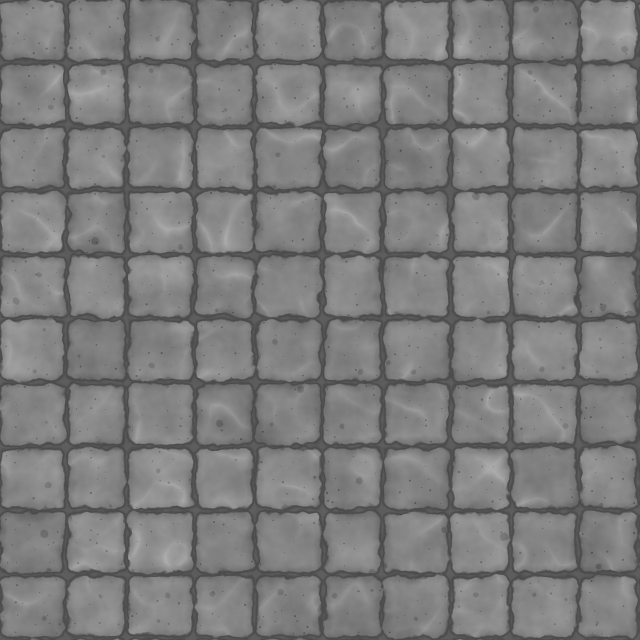
A Shadertoy shader for this texture:

```glsl
// Worn grey stone paving: a grid of square setts in alternating wide and narrow
// columns, drawn as rounded boxes with noise-roughened edges and dark joints.
// Each stone gets its own tone, clouds and pale creases; all noise wraps.

#define ROWS 10.0            // stones down
#define COLUMN_PAIRS 5.0     // wide + narrow column pairs across
#define WIDE_SHARE 0.53      // part of a pair taken by the wide column
#define GRID_SHIFT vec2(0.010, -0.026)
#define JOINT_HALF 0.0037    // half width of a joint
#define CORNER_RADIUS 0.010
#define WANDER 0.0060        // how far the joints stray
#define ROUGHNESS 0.0060     // how ragged the stone edges are
#define STONE_GREY 0.525
#define TONE_SPREAD 0.065    // variation from stone to stone
#define JOINT_DARK 0.285
#define JOINT_LIGHT 0.365

vec2 hash2(vec2 p) {
    return fract(sin(vec2(dot(p, vec2(127.1, 311.7)), dot(p, vec2(269.5, 183.3)))) * 43758.55);
}

// Gradient noise that repeats after a whole number of lattice cells
float gradient(vec2 corner, vec2 offset, float period) {
    return dot(hash2(mod(corner, period)) * 2.0 - 1.0, offset);
}

float noise(vec2 p, float period) {
    vec2 i = floor(p), f = p - i;
    vec2 u = f * f * f * (f * (f * 6.0 - 15.0) + 10.0);
    vec2 e = vec2(1.0, 0.0);
    float low = mix(gradient(i, f, period), gradient(i + e, f - e, period), u.x);
    float high = mix(gradient(i + e.yx, f - e.yx, period), gradient(i + 1.0, f - 1.0, period), u.x);
    return mix(low, high, u.y);
}

float fbm(vec2 p, float period) {
    float sum = 0.0, amplitude = 1.0;
    for (int octave = 0; octave < 3; octave++) {
        sum += amplitude * noise(p, period);
        p = p * 2.0 + 17.0;
        period *= 2.0;
        amplitude *= 0.5;
    }
    return sum;
}

// Scattered soft pits, at most one per lattice cell; radii in canvas units
float pits(vec2 uv, float count, float chance, float minRadius, float maxRadius, float blur) {
    vec2 p = uv * count, id = mod(floor(p), count);
    vec2 traits = hash2(id + 41.0);
    float radius = mix(minRadius, maxRadius, traits.y * traits.y);
    float margin = (maxRadius + blur) * count;
    vec2 center = mix(vec2(margin), vec2(1.0 - margin), hash2(id + 83.0));
    float dist = length(fract(p) - center) / count;
    dist += 0.002 * noise(uv * 160.0, 160.0) * step(0.002, maxRadius);
    return step(traits.x, chance) * (1.0 - smoothstep(radius - blur, radius + blur, dist));
}

float roundedBox(vec2 p, vec2 halfSize, float radius) {
    vec2 q = abs(p) - halfSize + radius;
    return length(max(q, 0.0)) + min(max(q.x, q.y), 0.0) - radius;
}

void mainImage(out vec4 fragColor, in vec2 fragCoord) {
    vec2 uv = fragCoord / iResolution.xy;
    float pixel = 1.0 / min(iResolution.x, iResolution.y);

    // Let the joints stray from straight lines
    vec2 wander = vec2(noise(uv * 26.0, 26.0), noise(uv * 26.0 + 9.5, 26.0));
    wander += 0.5 * vec2(noise(uv * 60.0, 60.0), noise(uv * 60.0 + 23.5, 60.0));
    vec2 pos = uv + WANDER * wander;

    // Find the stone and the place within it
    vec2 grid = pos * vec2(COLUMN_PAIRS, ROWS) + GRID_SHIFT;
    vec2 pair = floor(grid), f = grid - pair;
    float narrow = step(WIDE_SHARE, f.x);
    vec2 id = mod(vec2(pair.x * 2.0 + narrow, pair.y), vec2(COLUMN_PAIRS * 2.0, ROWS));
    float width = mix(WIDE_SHARE, 1.0 - WIDE_SHARE, narrow);
    float middle = mix(0.5 * WIDE_SHARE, 0.5 + 0.5 * WIDE_SHARE, narrow);
    vec2 local = (f - vec2(middle, 0.5)) / vec2(COLUMN_PAIRS, ROWS);
    vec2 halfSize = 0.5 * vec2(width / COLUMN_PAIRS, 1.0 / ROWS) - JOINT_HALF;

    // Ragged outline of the stone
    float box = roundedBox(local, halfSize, CORNER_RADIUS);
    float d = box + ROUGHNESS * fbm(uv * 46.0 + 5.0, 46.0);

    // Stone surface: own tone, clouds and pale creases
    vec2 seed = floor(hash2(id + 7.0) * 64.0);
    float cloud = fbm(uv * 18.0 + seed, 18.0);
    float creaseLine = noise(uv * 14.0 + seed.yx + 0.12 * cloud, 14.0);
    float creaseMask = smoothstep(-0.25, 0.4, noise(uv * 12.0 + seed + 31.0, 12.0));
    float stone = STONE_GREY + TONE_SPREAD * (hash2(id + 19.0).x - 0.5);
    stone += 0.085 * cloud + 0.13 * creaseMask * (exp(-9.0 * abs(creaseLine)) - 0.15);
    stone += 0.018 * fbm(uv * 90.0, 90.0);

    // Wear: specks, larger stains, shaded rim and chipped edge
    stone -= 0.13 * pits(uv, 62.0, 0.32, 0.0006, 0.0018, 0.0007);
    stone -= 0.08 * pits(uv, 22.0, 0.22, 0.0020, 0.0065, 0.0014);
    stone -= 0.055 * smoothstep(-0.013, 0.0, d);
    float chip = d + 0.0012 + 0.0045 * noise(uv * 75.0 + 11.0, 75.0);
    stone = mix(stone, 0.40, 0.75 * smoothstep(-0.0012, 0.0012, chip));

    // Joint: dark beside the stones, paler where it opens out
    float joint = mix(JOINT_DARK, JOINT_LIGHT, smoothstep(0.0, 0.0065, d));
    joint += 0.02 * fbm(uv * 40.0 + 3.0, 40.0);

    float grey = mix(stone, joint, smoothstep(-pixel, pixel, d));
    fragColor = vec4(vec3(grey), 1.0);
}
```
